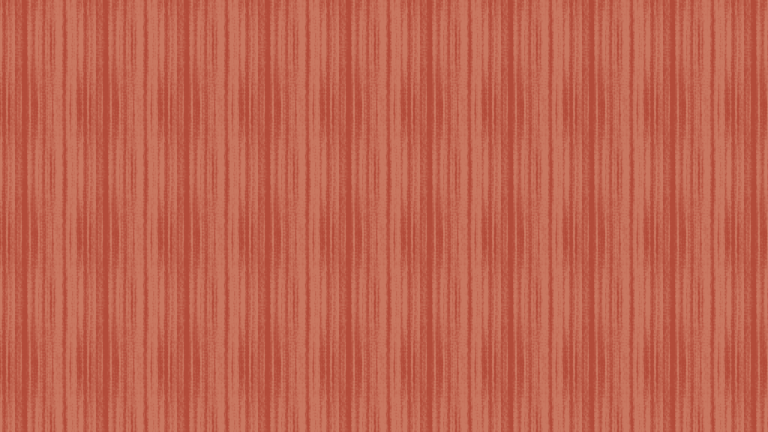
This texture is drawn by a Shadertoy shader. Its source:

```glsl
const vec3 DARK_RED = vec3(0.70, 0.295, 0.225);
const vec3 PALE_CLAY = vec3(0.79, 0.470, 0.380);
const vec2 TILE_SIZE = vec2(0.1875, 0.29861);   // in canvas heights
const float TONE_LOW = 0.30;
const float TONE_HIGH = 0.80;
const float EDGE_WOBBLE = 0.009;
const float EDGE_SOFTNESS = 0.32;
const float GRAIN_AMOUNT = 0.18;

// Noise cells per tile: columns, rows
const vec2 STRIPE_CELLS = vec2(24.0, 1.0);
const vec2 STREAK_CELLS = vec2(20.0, 2.0);
const vec2 FIBRE_CELLS = vec2(46.0, 2.0);
const vec2 PATCH_CELLS = vec2(9.0, 4.0);
const vec2 WOBBLE_CELLS = vec2(24.0, 22.0);
const vec2 GRAIN_CELLS = vec2(54.0, 86.0);

float hash(vec2 p) {
    return fract(sin(dot(p, vec2(127.1, 311.7))) * 43758.5453);
}

// Value noise that wraps at the tile borders, with crisp sides
float tileNoise(vec2 uv, vec2 cells, float seed) {
    vec2 p = uv * cells;
    vec2 i = floor(p);
    vec2 f = fract(p);
    f.x = smoothstep(0.5 - EDGE_SOFTNESS, 0.5 + EDGE_SOFTNESS, f.x);
    f.y = smoothstep(0.0, 1.0, f.y);
    vec2 a = mod(i, cells) + seed;
    vec2 b = mod(i + 1.0, cells) + seed;
    float bottom = mix(hash(a), hash(vec2(b.x, a.y)), f.x);
    float top = mix(hash(vec2(a.x, b.y)), hash(b), f.x);
    return mix(bottom, top, f.y);
}

// Upright streaks: long stripes, shorter streaks, thin fibres, faint patches
float woodStreaks(vec2 uv) {
    float tone = 0.34 * tileNoise(uv, STRIPE_CELLS, 11.0);
    tone += 0.22 * tileNoise(uv, STREAK_CELLS, 37.0);
    tone += 0.35 * tileNoise(uv, FIBRE_CELLS, 71.0);
    tone += 0.09 * tileNoise(uv, PATCH_CELLS, 103.0);
    return tone;
}

void mainImage(out vec4 fragColor, in vec2 fragCoord) {
    vec2 uv = fragCoord / iResolution.y / TILE_SIZE;

    // Slightly ragged streak edges
    vec2 warped = uv;
    warped.x += EDGE_WOBBLE * (tileNoise(uv, WOBBLE_CELLS, 151.0) - 0.5);

    // Fine speckle, centred on its cells
    float grain = tileNoise(uv + 0.5 / GRAIN_CELLS, GRAIN_CELLS, 211.0) - 0.5;
    float tone = woodStreaks(warped) + GRAIN_AMOUNT * grain;

    float paleness = smoothstep(TONE_LOW, TONE_HIGH, tone);
    fragColor = vec4(mix(DARK_RED, PALE_CLAY, paleness), 1.0);
}
```
